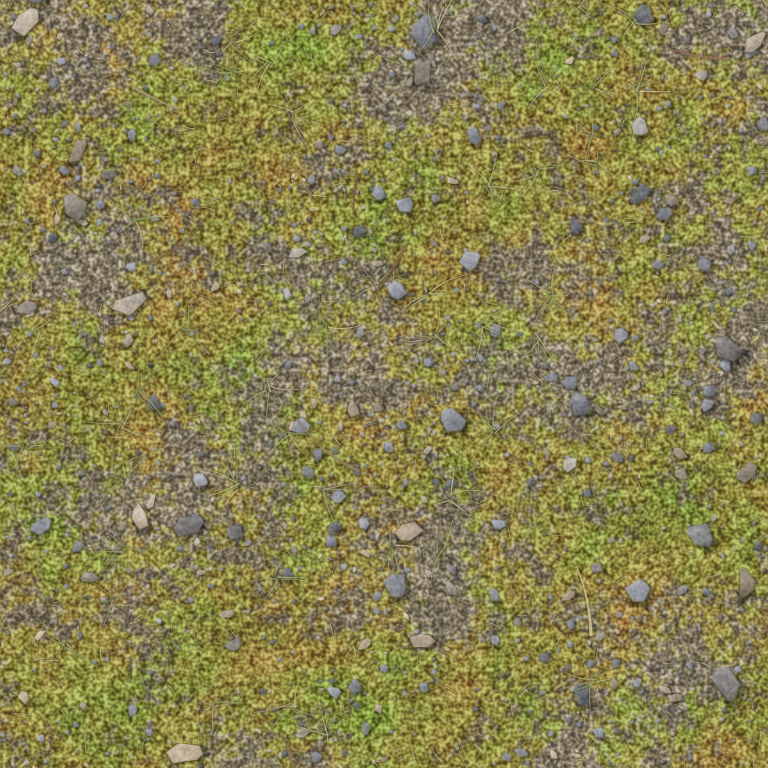
Reproduce this texture procedurally as a WebGL 2 fragment shader.

```glsl
#version 300 es
precision highp float;
// Mossy ground seen from above: grainy moss and bare soil, mixed by layered
// gradient noise, then strewn with gravel (convex polygons in jittered cells)
// and with straws, grass tufts and twigs (tapered, bent strokes).

uniform vec2 u_resolution;
out vec4 fragColor;

const float TAU = 6.28318;

// Integer hash: three values from 0 to 1 per cell and seed.
vec3 hash3(vec2 cell, float seed) {
    uvec3 v = uvec3(ivec3(vec3(cell, seed)) + 4096);
    v = v * 1664525u + 1013904223u;
    v.x += v.y * v.z; v.y += v.z * v.x; v.z += v.x * v.y;
    v ^= v >> 16u;
    v.x += v.y * v.z; v.y += v.z * v.x; v.z += v.x * v.y;
    return vec3(v >> 8u) / 16777216.0;
}

vec2 direction(float angle) { return vec2(cos(angle), sin(angle)); }

float corner(vec2 cell, vec2 offset, float seed) {
    return dot(direction(TAU * hash3(cell, seed).x), offset);
}

// Gradient noise, centred on zero.
float noise(vec2 p, float seed) {
    vec2 i = floor(p), f = fract(p);
    vec2 w = f * f * f * (f * (f * 6.0 - 15.0) + 10.0);
    vec2 e = vec2(1.0, 0.0);
    return mix(mix(corner(i, f, seed), corner(i + e, f - e, seed), w.x),
               mix(corner(i + e.yx, f - e.yx, seed), corner(i + 1.0, f - 1.0, seed), w.x), w.y);
}

vec3 ramp(vec3 dark, vec3 middle, vec3 light, float t) {
    return t < 0.5 ? mix(dark, middle, t * 2.0) : mix(middle, light, t * 2.0 - 1.0);
}

// Signed distance to an irregular convex hexagon.
float pebble(vec2 d, float radius, vec2 cell, float seed) {
    float dist = -1.0;
    for (int k = 0; k < 6; k++) {
        vec3 r = hash3(cell, seed + float(k));
        float side = dot(d, direction((float(k) + 0.7 * r.x) * TAU / 6.0));
        dist = max(dist, side - radius * mix(0.65, 1.1, r.y));
    }
    return dist;
}

vec3 addStones(vec3 ground, vec2 p, float scale, float density, float seed, float rough) {
    vec2 q = p * scale, home = floor(q);
    float edge = scale * 0.0016;
    for (int k = 0; k < 9; k++) {
        vec2 cell = home + vec2(k % 3, k / 3) - 1.0;
        vec3 place = hash3(cell, seed), look = hash3(cell, seed + 1.0);
        vec2 centre = cell + 0.2 + 0.6 * place.xy;
        float gravel = 1.0 + 1.8 * noise(centre / scale * 5.0, 71.0);
        vec2 d = q - centre;
        if (place.z > density * gravel || dot(d, d) > 0.5) continue;
        float radius = mix(0.14, 0.32, look.x * look.x);
        vec2 axis = direction(TAU * look.y);
        vec2 local = vec2(dot(d, axis), dot(d, vec2(-axis.y, axis.x)) * mix(1.0, 1.8, look.z));
        float dist = pebble(local, radius, cell, seed + 2.0) + 0.07 * radius * rough;
        float shadow = 1.0 - smoothstep(-edge, 0.3 * radius + edge, dist + 0.25 * dot(d, vec2(-0.6, 0.8)));
        vec3 tint = mix(vec3(0.55, 0.56, 0.60), vec3(0.71, 0.65, 0.57), smoothstep(0.3, 0.9, look.z));
        tint *= mix(0.78, 1.2, fract(look.x * 7.0 + look.y));
        tint += 0.09 * dot(d, vec2(-0.6, 0.8)) / radius + 0.09 * rough;
        ground *= 1.0 - 0.38 * shadow;
        ground = mix(ground, tint, 0.93 * (1.0 - smoothstep(-edge, edge, dist)));
    }
    return ground;
}

// Bent strokes growing from one root per cell.
vec3 addBlades(vec3 ground, vec2 p, float scale, float density, float seed,
               int count, float width, vec3 dry, vec3 fresh) {
    vec2 q = p * scale, home = floor(q);
    float edge = scale * 0.0011;
    for (int k = 0; k < 9; k++) {
        vec2 cell = home + vec2(k % 3, k / 3) - 1.0;
        vec3 place = hash3(cell, seed);
        if (place.z > density) continue;
        for (int b = 0; b < count; b++) {
            vec3 r = hash3(cell, seed + 1.0 + float(b) * 2.0);
            vec3 s = hash3(cell, seed + 2.0 + float(b) * 2.0);
            vec2 d = q - cell - 0.2 - 0.6 * place.xy - 0.16 * (s.xy - 0.5);
            vec2 axis = direction(TAU * r.x);
            float reach = mix(0.25, 0.72, r.y);
            float along = dot(d, axis);
            float across = dot(d, vec2(-axis.y, axis.x)) - (r.z - 0.5) * 1.3 * along * along;
            float taper = 1.0 - 0.6 * clamp(along / reach, 0.0, 1.0);
            float dist = max(abs(across) - width * scale * taper, max(-along, along - reach));
            float shade = 1.0 - smoothstep(0.0, 3.0 * edge, dist);
            ground *= 1.0 - 0.14 * shade;
            vec3 tint = mix(dry, fresh, s.z * s.z) * mix(0.82, 1.12, s.x);
            ground = mix(ground, tint, 0.85 * (1.0 - smoothstep(-edge, edge, dist)));
        }
    }
    return ground;
}

void main() {
    vec2 p = gl_FragCoord.xy / u_resolution.y;

    // Grain and patches
    float fine = noise(p * 215.0, 1.0), medium = noise(p * 105.0, 2.0);
    float lumps = noise(p * 38.0, 3.0), patches = noise(p * 13.0, 4.0);
    float grain = clamp(0.5 + 0.75 * fine + 0.65 * medium + 0.28 * lumps + 0.15 * patches, 0.0, 1.0);
    float cover = 0.56 + 0.7 * noise(p * 4.5, 5.0) + 0.6 * patches + 0.5 * lumps + 0.4 * noise(p * 85.0, 6.0);
    float hue = noise(p * 7.0, 7.0) + 0.7 * noise(p * 24.0, 8.0) + 0.4 * medium;

    // Moss over soil
    vec3 moss = ramp(vec3(0.31, 0.28, 0.10), vec3(0.55, 0.525, 0.23), vec3(0.78, 0.76, 0.45), grain);
    moss += hue * vec3(-0.09, 0.05, -0.02);
    vec3 soil = ramp(vec3(0.32, 0.29, 0.24), vec3(0.53, 0.49, 0.40), vec3(0.78, 0.74, 0.67), grain);
    vec3 color = mix(soil, moss, smoothstep(0.25, 0.68, cover));

    // Litter and gravel, from small to large
    vec3 straw = vec3(0.77, 0.72, 0.54), grass = vec3(0.52, 0.63, 0.30);
    float rough = fine + medium + lumps;
    color = addBlades(color, p, 34.0, 0.35, 100.0, 2, 0.0007, straw, vec3(0.60, 0.55, 0.36));
    color = addStones(color, p, 75.0, 0.24, 200.0, rough);
    color = addStones(color, p, 33.0, 0.24, 300.0, rough);
    color = addStones(color, p, 14.0, 0.20, 400.0, rough);
    color = addBlades(color, p, 15.0, 0.16, 500.0, 6, 0.0010, straw, grass);
    color = addBlades(color, p, 7.0, 0.10, 600.0, 1, 0.0022, vec3(0.52, 0.39, 0.27), straw);
    fragColor = vec4(clamp(color, 0.0, 1.0), 1.0);
}
```
